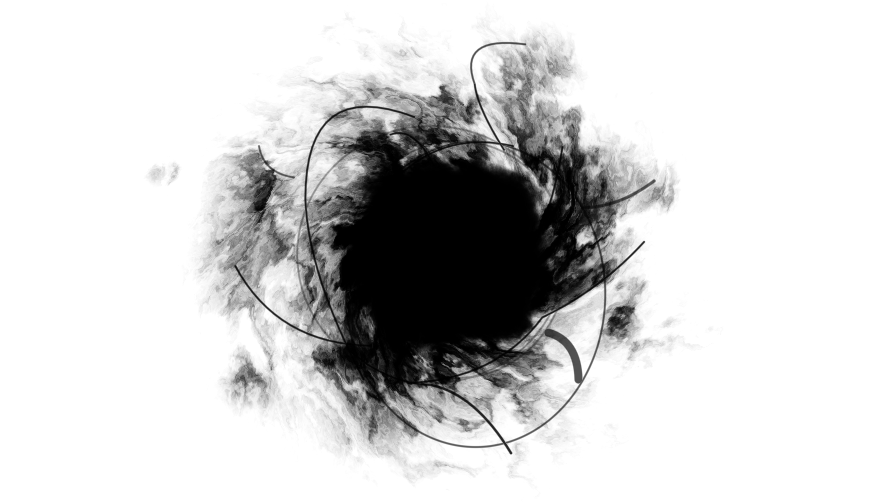
Give the GLSL for this background, as a Shadertoy shader.

```glsl
// Draws a black ink vortex with smoky edges and thin looping strands on white.

const vec2 CENTER = vec2(0.009, -0.005);     // offset from canvas middle
const vec2 BODY_SHIFT = vec2(-0.022, 0.0);   // smoke leans left of the core
const vec2 CORE_RADII = vec2(0.166, 0.160);
const float CORE_DENSITY = 7.0;
const float SMOKE_RADIUS = 0.255;
const float SMOKE_FALLOFF = 0.052;
const float SMOKE_DENSITY = 1.15;
const float SMOKE_CONTRAST = 7.0;
const float CLEAR_LEVEL = 0.035;             // thinner smoke vanishes
const float HAIR = 0.0019;                   // strand half width
const int STRAND_STEPS = 16;

// Outlying puffs: x, y, radius, density
const vec4 PUFFS[12] = vec4[12](
    vec4( 0.178,  0.366, 0.051, 0.35), vec4( 0.306,  0.157, 0.065, 0.50),
    vec4(-0.354,  0.123, 0.074, 0.45), vec4(-0.412, -0.028, 0.070, 0.20),
    vec4(-0.400, -0.248, 0.042, 0.25), vec4(-0.146, -0.306, 0.065, 0.40),
    vec4(-0.111,  0.343, 0.058, 0.25), vec4( 0.340, -0.097, 0.046, 0.38),
    vec4( 0.468, -0.155, 0.050, 0.13), vec4(-0.579,  0.162, 0.025, 0.20),
    vec4( 0.120,  0.273, 0.070, 0.30), vec4( 0.398,  0.123, 0.035, 0.25));

float hash(vec2 p) {
    vec3 h = fract(p.xyx * 0.1031);
    h += dot(h, h.yzx + 33.33);
    return fract((h.x + h.y) * h.z);
}

float noise(vec2 p) {
    vec2 i = floor(p), f = fract(p);
    f = f * f * (3.0 - 2.0 * f);
    return mix(mix(hash(i), hash(i + vec2(1, 0)), f.x),
               mix(hash(i + vec2(0, 1)), hash(i + vec2(1, 1)), f.x), f.y);
}

float fbm(vec2 p) {
    float sum = 0.0, amp = 0.5;
    for (int i = 0; i < 6; i++) {
        sum += amp * noise(p);
        p = mat2(1.6, 1.2, -1.2, 1.6) * p + 17.3;
        amp *= 0.55;
    }
    return sum / 1.08;
}

float line(float d, float w) {
    float aa = 0.8 / iResolution.y;
    return 1.0 - smoothstep(w - aa, w + aa, d);
}

// Quadratic curve from a to c, bent toward b
float strand(vec2 p, vec2 a, vec2 b, vec2 c, float w) {
    float d = 1.0;
    vec2 from = a;
    for (int i = 1; i <= STRAND_STEPS; i++) {
        float t = float(i) / float(STRAND_STEPS);
        vec2 to = mix(mix(a, b, t), mix(b, c, t), t);
        vec2 seg = to - from, v = p - from;
        d = min(d, length(v - seg * clamp(dot(v, seg) / dot(seg, seg), 0.0, 1.0)));
        from = to;
    }
    return line(d, w);
}

float ring(vec2 p, vec2 center, vec2 radii, float w) {
    vec2 q = (p - center) / radii;
    float k = length(q);
    return line(abs(k - 1.0) * k / max(length(q / radii), 0.001), w);
}

float smoke(vec2 p) {
    float r = length(p - BODY_SHIFT);
    float density = SMOKE_DENSITY * exp((SMOKE_RADIUS - r) / SMOKE_FALLOFF);
    for (int i = 0; i < 12; i++) {
        vec2 d = (p - PUFFS[i].xy) / PUFFS[i].z;
        density += PUFFS[i].w * exp(-dot(d, d));
    }
    // Swirl the grain around the core, then fold it into curls
    float turn = 1.6 * exp(-r * 4.0);
    vec2 q = mat2(cos(turn), sin(turn), -sin(turn), cos(turn)) * p * 10.0;
    vec2 warp = vec2(fbm(q + 3.1), fbm(q + 41.7)) - 0.5;
    float grain = fbm(q * 1.3 + warp * 4.0 + 9.0);
    float curls = abs(2.0 * fbm(q * 2.2 + warp * 5.0 + 60.0) - 1.0);
    density *= exp((grain - 0.5) * SMOKE_CONTRAST + 0.2 - curls * 2.0);
    return max(density - CLEAR_LEVEL, 0.0);
}

float strands(vec2 p) {
    float s = 0.75 * ring(p, vec2(0.046, -0.079), vec2(0.257, 0.303), HAIR);
    s = max(s, 0.4 * ring(p, vec2(-0.042, 0.0), vec2(0.266, 0.255), HAIR));
    s = max(s, 0.4 * ring(p, vec2(0.010, -0.010), vec2(0.218, 0.235), HAIR));
    // Left loop
    s = max(s, strand(p, vec2(-.076, .273), vec2(-.292, .354), vec2(-.292, .111), HAIR));
    s = max(s, strand(p, vec2(-.292, .111), vec2(-.287, -.039), vec2(-.176, -.248), HAIR));
    // Top hook
    s = max(s, 0.8 * strand(p, vec2(.144, .417), vec2(.009, .435), vec2(.044, .338), HAIR));
    s = max(s, strand(p, vec2(.044, .338), vec2(.049, .292), vec2(.102, .208), HAIR));
    // Lower sweeps
    s = max(s, strand(p, vec2(-.204, -.19), vec2(-.134, -.255), vec2(-.042, -.259), HAIR));
    s = max(s, strand(p, vec2(-.042, -.259), vec2(.046, -.278), vec2(.116, -.394), 0.0025));
    s = max(s, strand(p, vec2(-.431, -.023), vec2(-.347, -.178), vec2(-.162, -.181), HAIR));
    // Right sweeps
    s = max(s, strand(p, vec2(.38, .025), vec2(.294, -.069), vec2(.178, -.125), HAIR));
    s = max(s, strand(p, vec2(.178, -.125), vec2(.086, -.248), vec2(-.088, -.255), HAIR));
    s = max(s, strand(p, vec2(.218, .213), vec2(.201, .1), vec2(.157, .007), HAIR));
    s = max(s, 0.7 * strand(p, vec2(.259, .093), vec2(.329, .093), vec2(.4, .146), 0.003));
    s = max(s, 0.8 * strand(p, vec2(.19, -.155), vec2(.248, -.171), vec2(.25, -.248), 0.008));
    // Small inner and left hooks
    s = max(s, 0.7 * strand(p, vec2(-.384, .215), vec2(-.375, .162), vec2(-.315, .153), HAIR));
    s = max(s, strand(p, vec2(-.123, .238), vec2(-.076, .255), vec2(-.037, .176), HAIR));
    return max(s, strand(p, vec2(-.1, .162), vec2(-.007, .245), vec2(.12, .215), HAIR));
}

void mainImage(out vec4 fragColor, in vec2 fragCoord) {
    vec2 p = (fragCoord - 0.5 * iResolution.xy) / iResolution.y - CENTER;
    vec2 q = abs(p / CORE_RADII);
    float core = pow(dot(q * q * q, vec2(1.0)), 1.0 / 3.0) + 0.3 * (fbm(p * 22.0) - 0.5);
    float density = smoke(p) + CORE_DENSITY * (1.0 - smoothstep(0.9, 1.2, core));
    float light = exp(-density) * (1.0 - 0.85 * strands(p));
    fragColor = vec4(vec3(light), 1.0);
}
```
